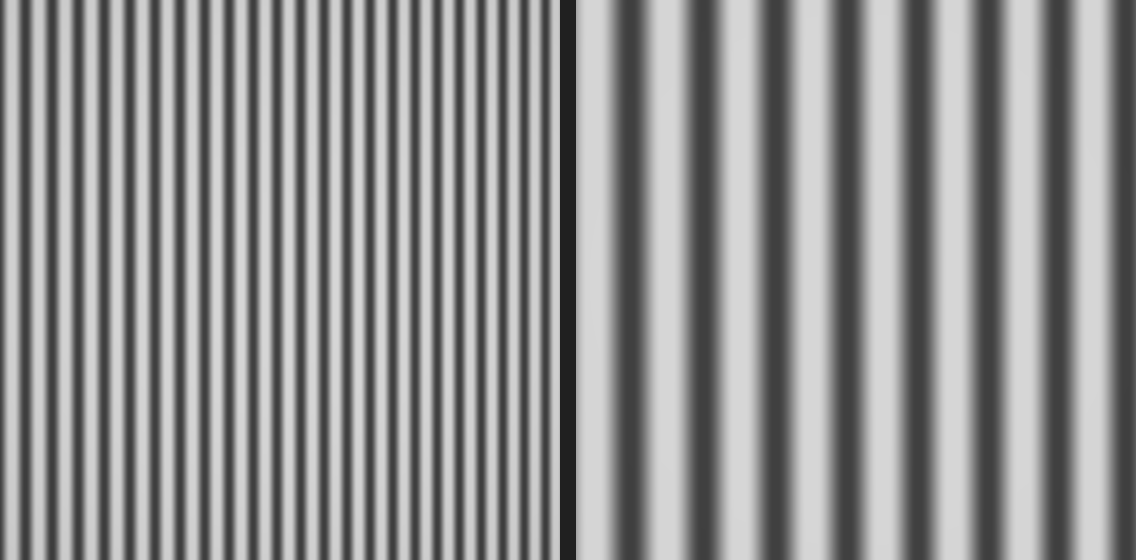
Left: the whole. Right: its middle third, enlarged.
A Shadertoy shader for this pattern:

```glsl
const vec3 DARK = vec3(0.25);
const vec3 LIGHT = vec3(0.84);
const float START_FREQUENCY = 20.64; // stripes per canvas width at the left edge
const float CHIRP = 2.99;            // growth of the stripe count toward the right
const float PHASE = 0.053;
const float PLATEAU_END = 0.17;      // half-period position where the light band starts to fall
const float SHADOW_START = 0.93;     // half-period position where the dark band is reached
const float VIGNETTE = 0.13;

// Stripe count from the left edge; whole numbers are dark centres.
float stripePhase(float x) {
    return PHASE + x * (START_FREQUENCY + CHIRP * x);
}

// Soft band profile: 1 on the light crest, 0 in the dark groove.
float stripeProfile(float phase, float pixelWidth) {
    float fromCrest = 2.0 * abs(fract(phase) - 0.5);
    return 1.0 - smoothstep(PLATEAU_END - pixelWidth, SHADOW_START + pixelWidth, fromCrest);
}

void mainImage(out vec4 fragColor, in vec2 fragCoord) {
    vec2 uv = fragCoord / iResolution.xy;

    // Vertical stripes that narrow to the right
    float frequency = START_FREQUENCY + 2.0 * CHIRP * uv.x;
    float pixelWidth = 0.5 * frequency / iResolution.x;
    vec3 color = mix(DARK, LIGHT, stripeProfile(stripePhase(uv.x), pixelWidth));

    // Gentle falloff toward the borders
    vec2 fromCentre = uv - 0.5;
    color *= 1.0 - VIGNETTE * dot(fromCentre, fromCentre);

    fragColor = vec4(color, 1.0);
}
```
